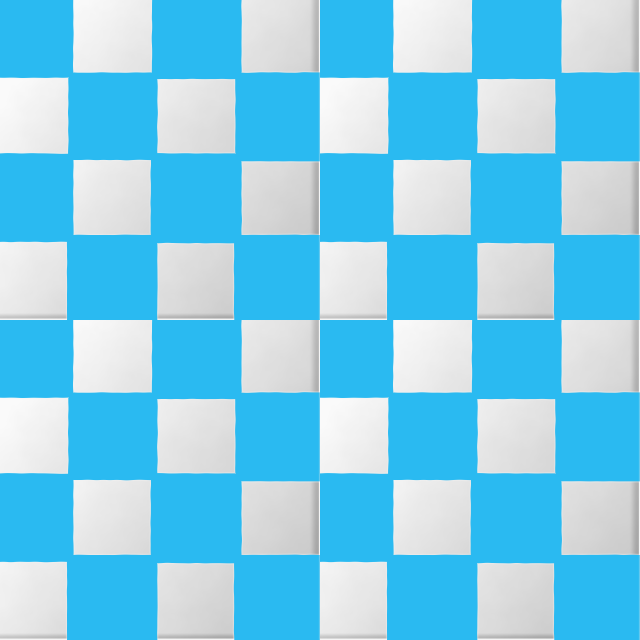
A WebGL 2 fragment shader for this pattern:

```glsl
#version 300 es
precision highp float;

uniform vec2 u_resolution;
out vec4 fragColor;

vec2 hashGradient(vec2 cell) {
    vec2 h = vec2(dot(cell, vec2(127.1, 311.7)), dot(cell, vec2(269.5, 183.3)));
    return 2.0 * fract(sin(h) * 43758.5) - 1.0;
}

float gradientNoise(vec2 p) {
    vec2 i = floor(p), f = p - i;
    vec2 u = f * f * f * (f * (f * 6.0 - 15.0) + 10.0);
    float a = dot(hashGradient(i), f);
    float b = dot(hashGradient(i + vec2(1, 0)), f - vec2(1, 0));
    float c = dot(hashGradient(i + vec2(0, 1)), f - vec2(0, 1));
    float d = dot(hashGradient(i + vec2(1, 1)), f - vec2(1, 1));
    return mix(mix(a, b, u.x), mix(c, d, u.x), u.y);
}

float boxDistance(vec2 p, vec2 lo, vec2 hi) {
    vec2 d = abs(p - 0.5 * (lo + hi)) - 0.5 * (hi - lo);
    return max(d.x, d.y);
}

void main() {
    // Two repeats each way, measured from the top left of each repeat
    vec2 uv = gl_FragCoord.xy / u_resolution;
    vec2 p = fract(vec2(uv.x, 1.0 - uv.y) * 2.0);
    float pixel = 2.0 / min(u_resolution.x, u_resolution.y);

    // Slightly ragged cut edges
    vec2 cut = p + 0.0025 * vec2(gradientNoise(p * 24.0), gradientNoise(p * 24.0 + 50.0));

    // Uneven tile bounds; outer ones run past the repeat
    vec4 lefts = vec4(-0.01, 0.229, 0.492, 0.755);
    vec4 rights = vec4(0.2155, 0.475, 0.7375, 1.015);
    vec4 tops = vec4(-0.01, 0.243, 0.500, 0.756);
    vec4 bottoms = vec4(0.2265, 0.4795, 0.734, 1.01);

    float edge = 1.0;
    vec2 local = vec2(0.5);
    for (int row = 0; row < 4; row++) {
        for (int k = 0; k < 2; k++) {
            int column = 2 * k + 1 - row % 2;
            vec2 lo = vec2(lefts[column], tops[row] + 0.004 * float(k));
            vec2 hi = vec2(rights[column] - 0.002 * float(row), bottoms[row]);
            float d = boxDistance(cut, lo, hi);
            if (d < edge) {
                edge = d;
                local = (p - lo) / (hi - lo);
            }
        }
    }

    // Glazed tile: light falls off to the lower right, with faint mottling
    float shade = 0.985 - 0.12 * p.x - 0.07 * p.y;
    shade -= 0.03 * (local.x + local.y - 1.0);
    shade += 0.012 * gradientNoise(p * 14.0) + 0.006 * gradientNoise(p * 45.0);

    // Rounded shadow at the right and bottom of the repeat
    shade -= 0.14 * smoothstep(0.965, 0.992, p.x);
    shade -= 0.14 * smoothstep(0.976, 0.993, p.y);

    // Pale rim and bright seams
    shade = mix(shade, 0.95, 0.4 * smoothstep(-0.006, -0.001, edge));
    float seamX = clamp((p.x - 0.9965) / pixel + 0.5, 0.0, 1.0);
    float seamY = clamp((p.y - 0.9955) / pixel + 0.5, 0.0, 1.0);
    shade = mix(shade, 0.96, max(seamX, seamY));

    vec3 skyBlue = vec3(0.165, 0.73, 0.945);
    vec3 ground = mix(skyBlue, vec3(0.92), 0.3 * seamX);
    float tile = clamp(0.5 - edge / pixel, 0.0, 1.0);
    fragColor = vec4(mix(ground, vec3(min(shade, 0.98)), tile), 1.0);
}
```
